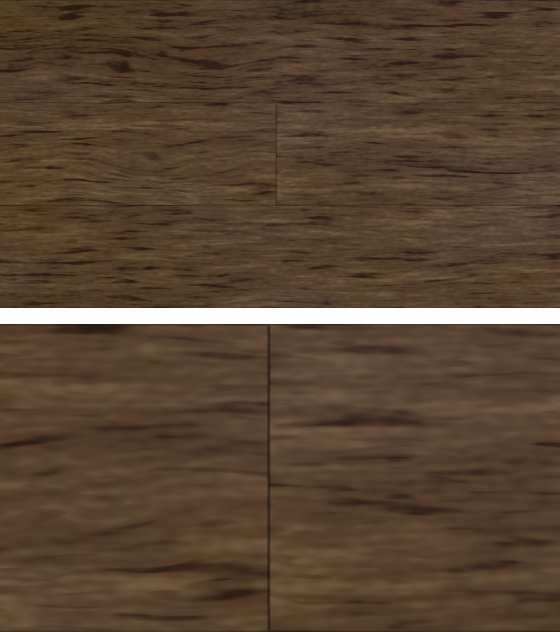
Top: the whole. Bottom: its middle third, enlarged.
Write a Shadertoy shader that draws this texture.

```glsl
// Dark brown wood floor: three rows of long boards with staggered butt joints.
// Stretched gradient noise makes streaks, fibres and pores; a noise warp bends
// the grain into swirling figure, and every board gets its own seed and tone.

const vec3 DARK_BROWN = vec3(0.165, 0.105, 0.055);
const vec3 MID_BROWN = vec3(0.325, 0.235, 0.140);
const vec3 LIGHT_BROWN = vec3(0.465, 0.365, 0.240);
const vec3 GREY_CAST = vec3(0.005, 0.010, 0.045);
const float ROWS = 3.0;
const float BOARD_LENGTH = 1.86;
const float JOINT_X = 0.897;
const float SEAM_WIDTH = 0.0030;

// Integer hash of a lattice cell, 0 to 1
float hash(vec2 cell) {
    uvec2 q = uvec2(ivec2(cell)) * uvec2(1597334673u, 3812015801u);
    uint n = (q.x ^ q.y) * 1597334673u;
    n = (n ^ (n >> 15u)) * 2246822519u;
    return float((n ^ (n >> 13u)) >> 8u) / 16777216.0;
}

float cornerSlope(vec2 cell, vec2 offset) {
    float angle = 6.28319 * hash(cell);
    return dot(vec2(cos(angle), sin(angle)), offset);
}

// Gradient noise, about -0.7 to 0.7
float noise(vec2 p) {
    vec2 i = floor(p), f = p - i;
    vec2 w = f * f * f * (f * (f * 6.0 - 15.0) + 10.0);
    vec2 e = vec2(1.0, 0.0);
    return mix(mix(cornerSlope(i, f), cornerSlope(i + e, f - e), w.x),
               mix(cornerSlope(i + e.yx, f - e.yx), cornerSlope(i + 1.0, f - 1.0), w.x), w.y);
}

// Soft line of the given width around distance zero
float line(float dist, float width, float pixel) {
    return 1.0 - smoothstep(0.5 * width - pixel, 0.5 * width + pixel, abs(dist));
}

// Swirling figure: an oval patch low in the board where the grain bends most
float figureMask(vec2 p, float acrossBoard, float row) {
    vec2 d = vec2((p.x - 0.48) / 0.42, (acrossBoard - 0.36) / 0.32);
    return exp(-dot(d, d)) * (row < 0.5 ? 0.35 : 1.0);
}

// Brightness of the wood, about 0 to 1
float grainTone(vec2 p, float seed, float figure) {
    vec2 shift = vec2(seed * 37.0, seed * 91.0);
    float bend = noise(p * vec2(2.2, 7.0) + shift) * mix(0.014, 0.060, figure)
               + noise(p * vec2(9.0, 22.0) + shift) * mix(0.004, 0.012, figure);
    vec2 g = vec2(p.x, p.y + bend);

    float broad = noise(g * vec2(1.3, 13.0) + shift);
    float streak = noise(g * vec2(3.5, 44.0) + shift);
    float fibre = noise(g * vec2(11.0, 105.0) + shift);
    float fleck = noise(p * vec2(45.0, 130.0) + shift);

    // Dark pores gather where a slow noise is high
    float cluster = smoothstep(-0.35, 0.4, noise(g * vec2(2.0, 9.0) + shift + 17.0));
    float longPore = smoothstep(0.10, 0.42, noise(g * vec2(6.5, 68.0) + shift + 31.0));
    float shortPore = smoothstep(0.18, 0.48, noise(g * vec2(16.0, 115.0) + shift + 53.0));

    return 0.62 + 0.30 * broad + 0.32 * streak + 0.30 * fibre + 0.20 * fleck
         - (0.20 + 0.34 * cluster) * longPore - 0.24 * shortPore - 0.05 * figure;
}

vec3 woodColor(float tone, float grey) {
    vec3 color = mix(DARK_BROWN, MID_BROWN, smoothstep(-0.15, 0.55, tone));
    color = mix(color, LIGHT_BROWN, smoothstep(0.45, 1.15, tone));
    return color + GREY_CAST * grey;
}

void mainImage(out vec4 fragColor, in vec2 fragCoord) {
    vec2 p = fragCoord / iResolution.y;
    float across = fragCoord.x / iResolution.x;
    float pixel = 1.0 / iResolution.y;

    // Board layout: every other row is shifted by half a board
    float rowPos = p.y * ROWS;
    float row = floor(rowPos);
    float along = (p.x - JOINT_X) / BOARD_LENGTH + 0.5 * mod(row + 1.0, 2.0);
    float board = floor(along);
    float seed = hash(vec2(board + 11.0, row + 5.0));

    // Grain with a small tone step between boards
    float figure = figureMask(p, rowPos - row, row) * step(p.x, JOINT_X);
    float tone = grainTone(p, seed, figure) + 0.10 * (seed - 0.5);

    // Light falls off to the top; the right side is paler and greyer
    tone += 0.07 * (across - 0.5) - 0.12 * smoothstep(0.55, 1.0, p.y);
    float besideJoint = (p.x - JOINT_X) * step(JOINT_X, p.x) * step(abs(row - 1.0), 0.5);
    tone += 0.14 * exp(-besideJoint * 12.0) * step(0.0001, besideJoint);
    float grey = 0.25 + 0.6 * across + 0.8 * noise(p * vec2(1.5, 5.0) + 7.0);
    vec3 color = woodColor(tone, grey);

    // Fine seams between rows, broken by wear, and darker butt joints
    float seam = line((rowPos - round(rowPos)) / ROWS, SEAM_WIDTH, pixel);
    float wear = smoothstep(-0.4, 0.5, noise(vec2(p.x * 6.0, row + 0.5)));
    float joint = line((along - round(along)) * BOARD_LENGTH, SEAM_WIDTH, pixel);
    color *= 1.0 - max(seam * (0.15 + 0.25 * wear), 0.42 * joint);

    fragColor = vec4(clamp(color, 0.0, 1.0), 1.0);
}
```
